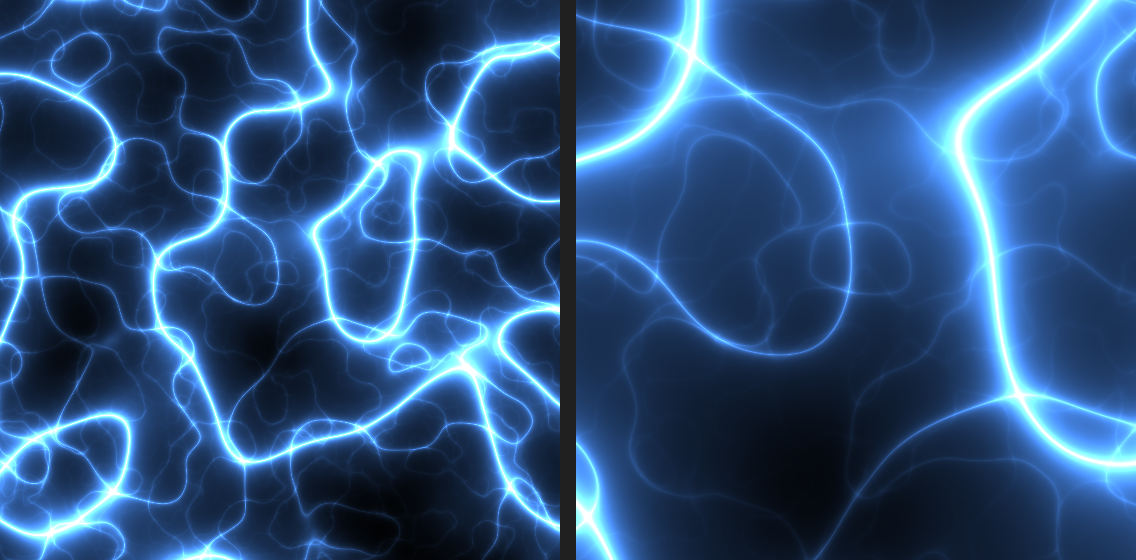
Left: the whole. Right: its middle third, enlarged.
Write a Shadertoy shader that draws this texture.

```glsl
// Branching electric arcs: glowing blue-white filaments over a dark ground.

float hash(vec2 cell) {
    return fract(sin(dot(cell, vec2(127.1, 311.7))) * 43758.5453);
}

mat2 rotation(float angle) {
    float c = cos(angle), s = sin(angle);
    return mat2(c, s, -s, c);
}

// Dot product of a random unit slope at a lattice corner with the offset to it
float slope(vec2 cell, vec2 corner, vec2 local) {
    float angle = 6.2831853 * hash(cell + corner);
    return dot(vec2(cos(angle), sin(angle)), local - corner);
}

float gradientNoise(vec2 p) {
    vec2 cell = floor(p), f = fract(p);
    vec2 u = f * f * f * (f * (f * 6.0 - 15.0) + 10.0);
    float low = mix(slope(cell, vec2(0, 0), f), slope(cell, vec2(1, 0), f), u.x);
    float high = mix(slope(cell, vec2(0, 1), f), slope(cell, vec2(1, 1), f), u.x);
    return mix(low, high, u.y);
}

// Smooth field whose zero contours are the arcs; the second layer hides the lattice
float arcField(vec2 p) {
    return gradientNoise(p) + 0.35 * gradientNoise(rotation(0.9) * p * 1.7 + 9.3);
}

// Each layer of finer arcs is strengthened where coarser arcs already glow
float arcLight(vec2 uv) {
    float light = 0.0, carry = 1.0, strength = 0.2, frequency = 3.0;
    float hollow = 1.0;
    for (int i = 0; i < 6; i++) {
        float layer = float(i);
        vec2 p = rotation(0.4 + 1.1 * layer) * uv * frequency + 17.3 * layer + 4.6;
        float height = abs(arcField(p));
        float glow = pow(4.0 * height + 0.003 * frequency, -0.65);
        light += strength * carry * glow;
        carry *= clamp(0.2 + 0.3 * glow, 0.0, 1.5);
        if (i == 0) hollow = 1.0 - 0.8 * smoothstep(0.3, 0.7, height);
        strength *= 0.56;
        frequency *= 1.95;
    }
    return max(light * hollow - 0.05, 0.0);
}

void mainImage(out vec4 fragColor, in vec2 fragCoord) {
    vec2 uv = fragCoord / iResolution.y;

    // Blue light that clips through cyan to white as it gets brighter
    vec3 color = min(vec3(0.305, 0.58, 1.0) * arcLight(uv), 1.0);
    fragColor = vec4(color, 1.0);
}
```
